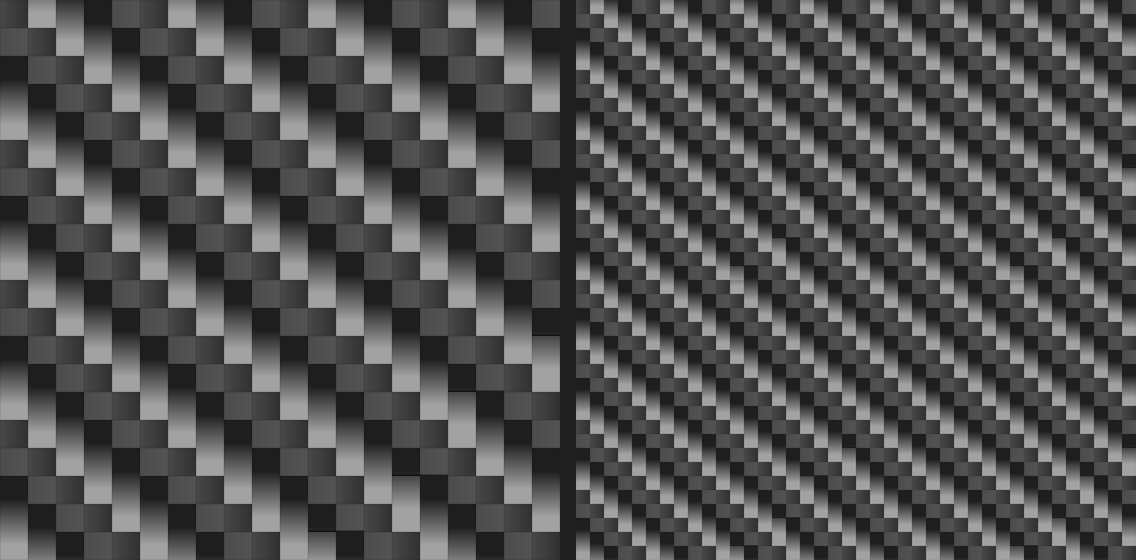
Left: one tile. Right: repeated 2 by 2.
Reproduce this pattern procedurally as a three.js fragment shader.

```glsl
// Grey carbon-fibre twill: stepped diagonal ribbons of shaded warp and weft.
#define REPEATS 4.0        // twill repeats across and down
#define STEPS 5.0          // cells in one repeat
#define WARP_DARK 0.117
#define WARP_LIGHT 0.635
#define RAMP vec2(0.27, 0.82) // where the warp starts and ends brightening
#define WEFT_LEFT vec2(0.298, 0.326)
#define WEFT_RIGHT vec2(0.282, 0.190)
#define SEAM_WIDTH 0.02    // half width, in cells
#define SEAM_SHADE 0.84
#define FLAW_SUM 29.0      // anti-diagonal of cells holding the flawed threads
#define SOFTNESS 0.0018    // edge smoothing, in canvas units
#define TAPS 4

varying vec2 vUv;

// One on the topmost warp cells that lie along the flawed anti-diagonal.
float flawAt(vec2 cell) {
  float phase = floor(mod(cell.y - cell.x + 0.5, STEPS));
  float offset = cell.x + cell.y - FLAW_SUM;
  return float(phase == 2.0 && offset > -0.5 && offset < 1.5);
}

// Warp float, three cells long: dark at the top, light at the bottom.
float warpShade(float along, float flaw) {
  along += flaw * 0.1 * step(1.0 / 3.0, along);
  float ramp = clamp((along - RAMP.x) / (RAMP.y - RAMP.x), 0.0, 1.0);
  return mix(WARP_DARK, WARP_LIGHT, ramp);
}

// Weft float, two cells wide, each cell with its own sideways gradient.
float weftShade(float phase, float across) {
  vec2 ends = phase < 0.5 ? WEFT_RIGHT : WEFT_LEFT;
  return mix(ends.x, ends.y, across);
}

float weave(vec2 uv) {
  float count = REPEATS * STEPS;
  vec2 grid = fract(vec2(uv.x, 1.0 - uv.y)) * count; // rows run downward
  vec2 cell = floor(grid);
  vec2 local = grid - cell;
  float phase = floor(mod(cell.y - cell.x + 0.5, STEPS));
  bool isWarp = phase > 1.5;

  // Thread shading
  vec2 warpTop = cell - vec2(0.0, phase - 2.0);
  float flaw = isWarp ? flawAt(warpTop) : 0.0;
  float shade = isWarp
    ? warpShade((phase - 2.0 + local.y) / 3.0, flaw)
    : weftShade(phase, local.x);

  // Thin seams around each float, and between the two weft cells
  vec2 edge = min(local, 1.0 - local);
  float rowEdge = edge.y;
  if (isWarp) {
    float along = phase - 2.0 + local.y;
    rowEdge = min(along, 3.0 - along);
  }
  float seam = step(min(edge.x, rowEdge), SEAM_WIDTH);
  shade *= mix(1.0, SEAM_SHADE, seam);

  // Darker break under a flawed cell, reaching into the next column
  float broken = max(flawAt(cell), flawAt(cell - vec2(1.0, 0.0)));
  return shade * mix(1.0, 0.4, broken * step(0.95, local.y));
}

void main() {
  // Box filter smooths every edge
  float total = 0.0;
  for (int j = 0; j < TAPS; j++) {
    for (int i = 0; i < TAPS; i++) {
      vec2 tap = (vec2(float(i), float(j)) + 0.5) / float(TAPS) - 0.5;
      total += weave(vUv + tap * SOFTNESS);
    }
  }
  gl_FragColor = vec4(vec3(total / float(TAPS * TAPS)), 1.0);
}
```
